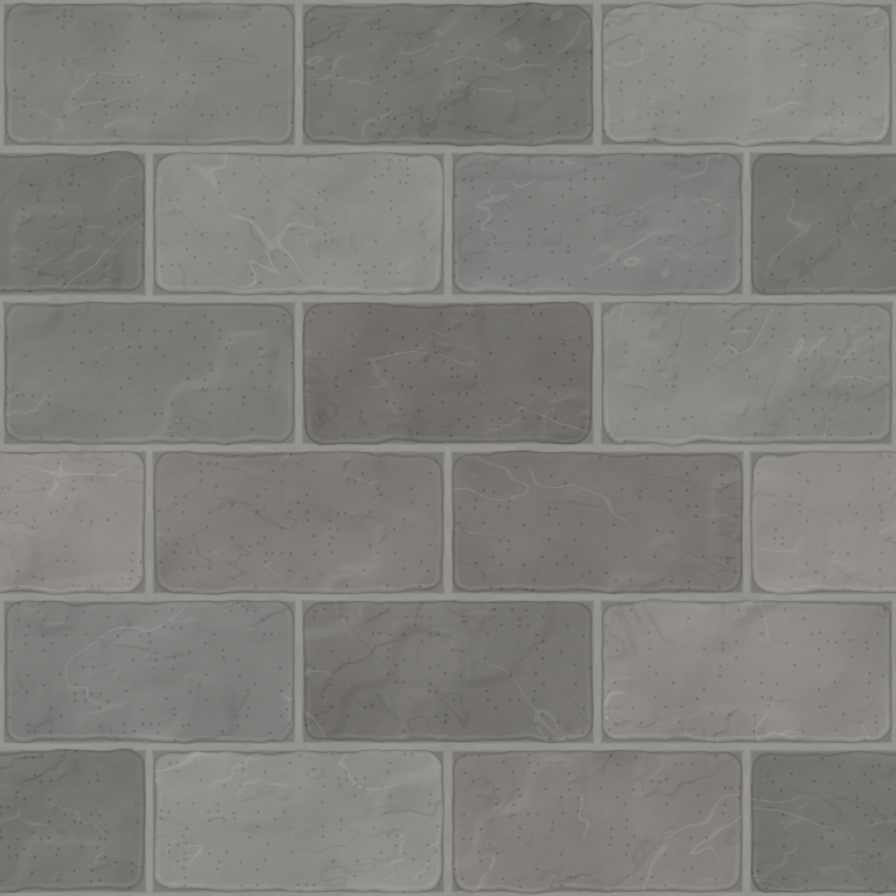
Give the GLSL for this texture, as a WebGL 1 fragment shader.

```glsl
precision highp float;
uniform vec2 u_resolution;

#define COLS 3.0
#define ROWS 6.0
#define GAP 0.0062
#define CORNER 0.019
#define WOBBLE 0.0065
#define RELIEF 0.085
#define VEIN 0.045
#define SEED 17.0
#define STONE_DARK vec3(0.435, 0.428, 0.418)
#define STONE_LIGHT vec3(0.570, 0.563, 0.545)
#define MORTAR_DARK vec3(0.480, 0.474, 0.460)
#define MORTAR_LIGHT vec3(0.580, 0.578, 0.558)

float hash(vec2 p) {
  vec3 q = fract(p.xyx * 0.1031);
  q += dot(q, q.yzx + 33.33);
  return fract((q.x + q.y) * q.z);
}

// Value noise on a lattice that wraps after the given period
float noise(vec2 p, float period) {
  vec2 i = floor(p), f = p - i;
  vec2 a = floor(mod(i + 0.5, period));
  vec2 b = floor(mod(i + 1.5, period));
  f = f * f * (3.0 - 2.0 * f);
  return mix(mix(hash(a), hash(vec2(b.x, a.y)), f.x),
             mix(hash(vec2(a.x, b.y)), hash(b), f.x), f.y);
}

float noise(vec2 p) { return noise(p, 512.0); }

float fbm(vec2 p) {
  float sum = 0.0, amp = 0.5;
  for (int k = 0; k < 5; k++) {
    sum += amp * noise(p);
    p = mat2(1.6, 1.2, -1.2, 1.6) * p + 7.3;
    amp *= 0.5;
  }
  return sum;
}

float roundedBox(vec2 p, vec2 halfSize, float r) {
  vec2 q = abs(p) - halfSize + r;
  return length(max(q, 0.0)) + min(max(q.x, q.y), 0.0) - r;
}

// Split slate: rough grain with patchy terraced ledges
float slateHeight(vec2 p) {
  float rough = fbm(p * vec2(9.0, 13.0));
  float layer = rough * 5.0;
  float ledge = floor(layer) + smoothstep(0.78, 1.0, fract(layer));
  float patchy = smoothstep(0.4, 0.7, noise(p * 17.0 + 31.0));
  return ledge * patchy * 0.7 + fbm(p * 38.0) * 1.1;
}

// Thin broken lines along the zero crossings of stretched noise
float veins(vec2 p, float width) {
  float line = abs(noise(p) + 0.3 * noise(p * 3.1) - 0.65);
  float broken = smoothstep(0.52, 0.8, noise(p * 0.8 + 57.0));
  return (1.0 - smoothstep(0.0, width, line)) * broken;
}

// Sparse pinholes
float pits(vec2 p) {
  vec2 cell = floor(p);
  vec2 center = 0.3 + 0.4 * vec2(hash(cell + 3.0), hash(cell + 11.0));
  float dotMask = 1.0 - smoothstep(0.08, 0.3, length(p - cell - center));
  return dotMask * step(0.86, hash(cell + 23.0));
}

void main() {
  vec2 uv = gl_FragCoord.xy / u_resolution;
  float px = 1.0 / min(u_resolution.x, u_resolution.y);

  // Running bond: every other course shifts by half a stone
  float row = floor(uv.y * ROWS);
  float x = uv.x * COLS + 0.5 * mod(row + 1.0, 2.0);
  float col = floor(mod(floor(x) + 0.5, COLS));
  vec2 halfCell = 0.5 / vec2(COLS, ROWS);
  vec2 local = (vec2(fract(x), fract(uv.y * ROWS)) - 0.5) * 2.0 * halfCell;
  vec2 id = vec2(col, row) + SEED;
  vec2 p = local + 1.0 + vec2(hash(id), hash(id + 40.0)) * 3.0;

  // Hand-cut outline
  vec2 bend = vec2(noise(p * 24.0 + 9.0), noise(p * 27.0)) - 0.5;
  bend += 0.4 * (vec2(noise(p * 80.0 + 5.0), noise(p * 85.0)) - 0.5);
  float d = roundedBox(local + bend * WOBBLE * vec2(0.45, 1.0), halfCell - GAP, CORNER);

  // Stone tone cycles across the courses, with some chance per stone
  float shift = abs(2.0 - abs(row - 2.0));
  float tone = (floor(mod(2.0 * col + shift + 0.5, 3.0)) + 0.85 * hash(id + 70.0)) / 3.0;
  vec3 stone = mix(STONE_DARK, STONE_LIGHT, tone);
  stone += (hash(id + 90.0) - 0.5) * vec3(0.014, 0.0, -0.012);
  stone += (fbm(p * 10.0 + 13.0) - 0.48) * 0.09;

  // Ledges lit from the upper left, then veins, streaks and pinholes
  float slope = slateHeight(p) - slateHeight(p + vec2(-0.0015, 0.002));
  stone += clamp(slope * RELIEF, -0.045, 0.035);
  float angle = (hash(id + 120.0) - 0.5) * 2.4;
  vec2 grain = mat2(cos(angle), sin(angle), -sin(angle), cos(angle)) * p + 5.0;
  stone += VEIN * veins(grain * vec2(11.0, 26.0), 0.04);
  stone -= 0.6 * VEIN * veins(grain.yx * vec2(42.0, 19.0) + 80.0, 0.06);
  stone -= 0.06 * pits(p * 110.0);

  // Worn rim, brighter at the foot, with a dark outer line
  float foot = smoothstep(0.2, -0.8, local.y / halfCell.y);
  float rimWear = 0.4 + 0.6 * noise(p * 40.0 + 21.0);
  stone += (0.015 + 0.03 * foot) * rimWear * (1.0 - smoothstep(0.0, 0.003, abs(d + 0.0045)));

  // Mortar: pale ridge along each joint, duller toward the stones
  vec2 toJoint = halfCell - abs(local);
  float joint = min(toJoint.x, toJoint.y);
  float dust = noise(uv * 48.0, 48.0) * 0.6 + noise(uv * 190.0, 190.0) * 0.4;
  float ridge = 1.0 - smoothstep(0.0025, 0.0065, joint + (dust - 0.5) * 0.003);
  vec3 mortar = mix(MORTAR_DARK, MORTAR_LIGHT, ridge) + (dust - 0.5) * 0.05;

  vec3 color = mix(stone, mortar, smoothstep(-px, px, d));
  color -= (0.025 + 0.035 * rimWear) * (1.0 - smoothstep(0.0, 0.0026, abs(d)));
  gl_FragColor = vec4(color, 1.0);
}
```
